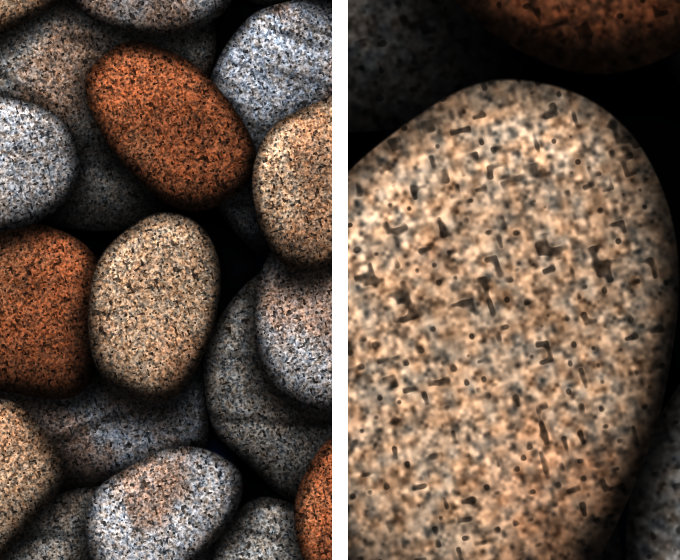
Left: the whole. Right: its middle third, enlarged.
Write a Shadertoy shader that draws this texture.

```glsl
// A pile of rounded river stones, lit from above, with dark gaps between them.
// Three jittered grids of rotated superellipses are painted back to front;
// each stone gets a contact shadow, domed shading, stains, strata and grain.

#define BACK_CELL 0.46      // grid pitch of the large rear stones
#define MID_CELL 0.34       // grid pitch of the middle stones
#define FRONT_CELL 0.31     // grid pitch of the front stones
#define JITTER 0.30         // scatter inside a cell
#define ROUNDNESS 2.4       // superellipse exponent
#define WARP 0.045          // irregularity of the outlines
#define SHADOW_WIDTH 0.045
#define GRAIN_SCALE 240.0
#define GRAIN_CONTRAST 1.5
#define SPECK_STRENGTH 0.6
#define LIGHT vec3(-0.22, 0.66, 0.72)

// Cool rear rocks first, then rust, tan and pale front rocks.
const vec3 ROCK[6] = vec3[6](
    vec3(0.62, 0.63, 0.66), vec3(0.51, 0.49, 0.47), vec3(0.60, 0.58, 0.56),
    vec3(0.63, 0.36, 0.23), vec3(0.84, 0.69, 0.56), vec3(0.76, 0.74, 0.74));
const vec3 STAIN = vec3(0.64, 0.43, 0.30);
const vec3 GAP = vec3(0.012, 0.014, 0.020);
const vec3 WATER = vec3(0.04, 0.12, 0.38);

vec3 hash3(vec2 p) {
    vec3 q = fract(p.xyx * vec3(0.1031, 0.1030, 0.0973));
    q += dot(q, q.yxz + 33.33);
    return fract((q.xxy + q.yzz) * q.zyx);
}

float noise(vec2 p) {
    vec2 i = floor(p), f = fract(p);
    f = f * f * (3.0 - 2.0 * f);
    return mix(mix(hash3(i).x, hash3(i + vec2(1, 0)).x, f.x),
               mix(hash3(i + vec2(0, 1)).x, hash3(i + vec2(1, 1)).x, f.x), f.y);
}

float fbm(vec2 p) {
    float sum = 0.0, amp = 0.53;
    for (int i = 0; i < 4; i++) {
        sum += amp * noise(p);
        p = mat2(1.6, 1.2, -1.2, 1.6) * p + 5.3;
        amp *= 0.5;
    }
    return sum;
}

mat2 rotation(float a) {
    return mat2(cos(a), sin(a), -sin(a), cos(a));
}

float smoothMax(float a, float b, float k) {
    float h = max(k - abs(a - b), 0.0) / k;
    return max(a, b) + h * h * k * 0.25;
}

// Mineral colour: stains, strata on rear stones, grain and dark specks.
vec3 rockSurface(vec2 p, int kind, float layer, vec3 rnd) {
    vec2 q = p + rnd.xy * 9.0;
    vec3 col = ROCK[kind];
    float stain = smoothstep(0.52, 0.68, fbm(q * 7.0));
    col = mix(col, STAIN, stain * (kind == 1 ? 0.15 : 0.5));
    col *= 0.72 + 0.56 * fbm(q * 14.0 + 20.0);
    if (layer < 0.5) {
        vec2 s = rotation(rnd.z - 0.5) * q + 0.03 * fbm(q * 7.0);
        col *= 1.0 - 0.4 * smoothstep(0.54, 0.74, fbm(s * vec2(6.0, 42.0)));
    }
    // Each grain octave is turned so that the noise lattice stays hidden.
    vec2 g = rotation(0.6) * q * GRAIN_SCALE;
    vec2 fine = rotation(1.3) * q * GRAIN_SCALE;
    float grain = 0.6 * noise(g) + 0.4 * noise(fine * 1.7 + 7.0);
    float tint = noise(fine * 0.6 + 31.0) - 0.5;
    col *= 1.0 + GRAIN_CONTRAST * (grain - 0.5) + vec3(0.15, 0.0, -0.15) * tint;
    float speck = smoothstep(0.70, 0.92, noise(fine * 0.8 + 50.0));
    return col * (1.0 - SPECK_STRENGTH * speck);
}

// Paints one grid of stones over the colour beneath it.
vec3 paintLayer(vec3 below, vec2 p, float layer, float cell, vec2 offset) {
    vec2 wobble = vec2(noise(p * 7.0 + layer * 17.0), noise(p * 7.0 + 40.0 + layer * 17.0));
    vec2 w = p + offset + WARP * (wobble - 0.5);
    vec2 home = floor(w / cell);
    float nearest = 9.0, second = 9.0, radius = 1.0;
    vec2 outward = vec2(0.0), stoneId = vec2(0.0);

    for (int y = -1; y <= 1; y++)
    for (int x = -1; x <= 1; x++) {
        vec2 id = home + vec2(x, y);
        // Front grids use every other cell so that rear stones show through.
        if (layer > 0.5 && mod(id.x + id.y, 2.0) > 0.5) continue;
        vec3 rnd = hash3(id + 11.0 + layer * 23.0);
        vec3 form = hash3(id + 71.0 + layer * 31.0);
        vec2 center = (id + 0.5 + JITTER * (rnd.xy - 0.5)) * cell;
        float aspect = layer < 0.5 ? mix(0.86, 1.0, form.x) : mix(0.62, 0.90, form.x);
        float reach = layer < 0.5 ? mix(0.56, 0.64, form.y) : mix(0.42, 0.54, form.y);
        vec2 size = cell * reach * vec2(1.0, aspect);
        mat2 turn = rotation(rnd.z * 3.1416);
        vec2 q = (w - center) * turn / size;
        q.x *= 1.0 + 0.4 * (form.z - 0.5) * clamp(q.y, -1.5, 1.5);
        vec2 a = abs(q) + 1e-4;
        float e = pow(pow(a.x, ROUNDNESS) + pow(a.y, ROUNDNESS), 1.0 / ROUNDNESS);
        float d = (e - 1.0) * size.y;
        if (d < nearest) {
            second = nearest;
            nearest = d;
            radius = size.y;
            stoneId = id;
            outward = turn * normalize(sign(q) * pow(a, vec2(ROUNDNESS - 1.0)) / size + 1e-4);
        } else second = min(second, d);
    }

    // Neighbours in one grid press together without overlapping.
    float d = smoothMax(nearest, 0.7 * (nearest - second), 0.02);
    float shadow = smoothstep(-0.012, SHADOW_WIDTH, d + 0.016 * outward.y);
    below *= mix(0.12, 1.0, shadow);

    // Domed shading with a dark rim.
    float rise = clamp(1.0 + d / radius, 0.0, 1.0);
    vec2 tilt = outward * rise * rise * rise * 0.97;
    vec3 normal = vec3(tilt, sqrt(1.0 - dot(tilt, tilt)));
    float shade = 0.17 + 0.92 * max(dot(normal, normalize(LIGHT)), 0.0);
    shade *= mix(0.4, 1.0, smoothstep(0.0, 0.022, -d));

    int kind = int(mod(stoneId.x + 2.0 * stoneId.y + 2.0 * layer, 3.0) + 0.5) % 3;
    if (layer > 0.5) kind += 3;
    vec3 stone = rockSurface(p, kind, layer, hash3(stoneId + 5.0 + layer * 13.0)) * shade;
    float edge = 1.2 / iResolution.y;
    return mix(below, stone, 1.0 - smoothstep(-edge, edge, d));
}

void mainImage(out vec4 fragColor, in vec2 fragCoord) {
    vec2 p = fragCoord / iResolution.y;
    vec3 col = GAP + WATER * smoothstep(0.55, 0.72, noise(p * 8.0 + 3.0));
    col = paintLayer(col, p, 0.0, BACK_CELL, vec2(0.10, -0.12));
    col = paintLayer(col, p, 1.0, MID_CELL, vec2(-0.13, 0.05));
    col = paintLayer(col, p, 2.0, FRONT_CELL, vec2(0.17, 0.05));
    fragColor = vec4(clamp(col, 0.0, 1.0), 1.0);
}
```
